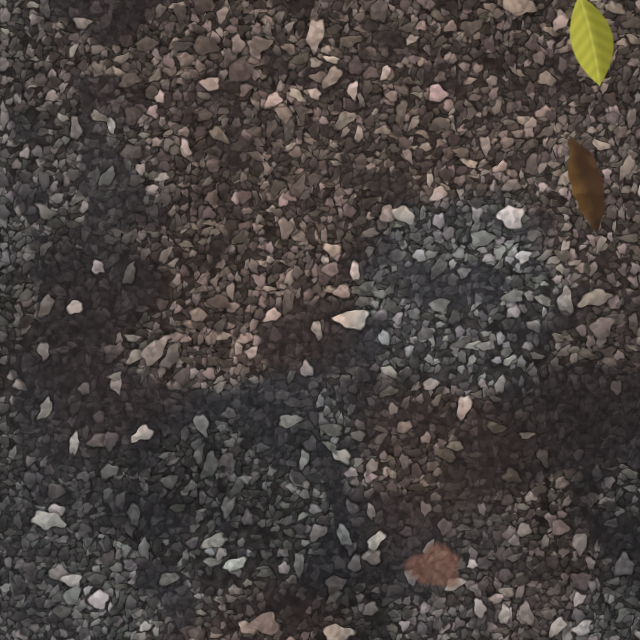
Give the GLSL for this texture, as a Shadertoy shader.

```glsl
const vec3 SOIL = vec3(0.195, 0.178, 0.175);
const vec3 DAMP = vec3(0.172, 0.160, 0.170);
const vec3 STONE_TINT = vec3(1.04, 0.985, 0.965);
const vec3 BROWN_CAST = vec3(1.06, 0.98, 0.93);
const vec3 COOL_CAST = vec3(0.97, 1.01, 1.02);
const vec3 LEAF_LIGHT = vec3(0.68, 0.67, 0.27);
const vec3 LEAF_DARK = vec3(0.52, 0.51, 0.19);
const vec3 DRY_LIGHT = vec3(0.42, 0.31, 0.19);
const vec3 DRY_DARK = vec3(0.26, 0.19, 0.14);
const vec3 BRICK = vec3(0.43, 0.31, 0.27);
const vec2 LIGHT_DIR = vec2(-0.35, 0.94);
const float BLUR = 0.0021;        // edge softness in canvas units
const float SHADOW = 0.38;        // darkening around each stone
const float GRAIN_ANGLE = 0.7;    // preferred direction, radians
const float ANGLE_SPREAD = 2.6;
const float WARP = 0.006;

vec3 hash3(vec2 cell, float seed) {
    vec3 q = fract(cell.xyx * vec3(0.1031, 0.1030, 0.0973) + seed * 0.137);
    q += dot(q, q.yxz + 33.33);
    return fract((q.xxy + q.yzz) * q.zyx);
}

// Smooth cellular noise: random values blended by distance to cell points
float cellNoise(vec2 p, float seed) {
    vec2 cell = floor(p);
    float total = 0.0, weights = 0.0;
    for (int j = -1; j <= 1; j++)
    for (int i = -1; i <= 1; i++) {
        vec2 c = cell + vec2(i, j);
        vec3 h = hash3(c, seed);
        vec2 d = p - c - h.xy;
        float w = exp(-5.0 * dot(d, d));
        total += w * h.z;
        weights += w;
    }
    return total / weights;
}

mat2 rotation(float a) {
    return mat2(cos(a), sin(a), -sin(a), cos(a));
}

// Radius of a lumpy, slightly angular outline; 1 on the edge
float lump(vec2 q, float phase) {
    float a = atan(q.y, q.x);
    return length(q) * (1.0 + 0.13 * sin(3.0 * a + phase) + 0.08 * sin(5.0 * a + 2.7 * phase));
}

// Pebbles are thicker in some areas and towards the top
float density(vec2 p) {
    return 0.75 + 0.4 * sin(p.x * 9.0 + 2.0 * sin(p.y * 6.0)) * sin(p.y * 8.0 + 1.0) + 0.4 * p.y * p.y;
}

// Paints one layer of scattered stones over the ground
vec3 addStones(vec3 ground, vec2 p, float scale, float fill, float radius, vec3 tone) {
    vec2 g = p * scale, cell = floor(g);
    for (int j = -1; j <= 1; j++)
    for (int i = -1; i <= 1; i++) {
        vec2 c = cell + vec2(i, j);
        vec3 place = hash3(c, scale), look = hash3(c, scale + 5.3);
        if (place.z > fill * density(c / scale)) continue;
        vec2 d = g - c - mix(vec2(0.15), vec2(0.85), place.xy);
        float size = radius * mix(0.65, 1.15, look.x);
        float stretch = mix(1.0, 1.45, look.y);
        vec2 q = rotation(-GRAIN_ANGLE - ANGLE_SPREAD * (look.z - 0.5)) * d;
        q *= vec2(1.0 / stretch, stretch) / size;
        float r = lump(q, 40.0 * look.x);
        float soft = min(BLUR * scale / size, 0.45);
        float shade = tone.x + tone.y * pow(fract(look.z * 7.0 + look.y * 13.0), tone.z);
        shade *= 1.0 + 0.14 * clamp(dot(d, LIGHT_DIR) / size, -1.0, 1.0);
        vec3 tint = STONE_TINT + 0.05 * (look - 0.5);
        ground *= 1.0 - SHADOW * smoothstep(1.55, 0.85, r);
        ground = mix(ground, shade * tint, smoothstep(1.0 + soft, 1.0 - soft, r));
    }
    return ground;
}

// Lens-shaped leaf: x is coverage, y runs along, z runs across
vec3 leaf(vec2 p, vec2 base, vec2 tip, float width) {
    vec2 axis = tip - base, d = p - base;
    float along = dot(d, axis) / dot(axis, axis);
    float profile = 4.0 * along * (1.0 - along);
    float across = (d.y * axis.x - d.x * axis.y) / length(axis) - 0.12 * width * profile;
    return vec3(smoothstep(BLUR, -BLUR, abs(across) - width * profile), along, across / width);
}

void mainImage(out vec4 fragColor, in vec2 fragCoord) {
    vec2 uv = fragCoord / iResolution.y;
    vec2 p = uv + WARP * (vec2(cellNoise(uv * 60.0, 1.0), cellNoise(uv * 60.0, 2.0)) - 0.5);

    // Soil and stones, fine to coarse; tone is base, range, rarity
    vec3 colour = SOIL * mix(0.7, 1.3, cellNoise(p * 95.0, 3.0));
    colour = addStones(colour, p, 84.0, 1.1, 0.58, vec3(0.21, 0.27, 1.5));
    colour = addStones(colour, p, 56.0, 0.60, 0.48, vec3(0.22, 0.32, 1.6));

    // Damp hollows and small dark pits
    float damp = smoothstep(0.58, 0.80, cellNoise(p * vec2(6.0, 9.0), 4.0));
    float pits = smoothstep(0.64, 0.84, cellNoise(p * 19.0, 6.0));
    colour = mix(colour, DAMP, max(0.72 * damp, 0.6 * pits));
    colour = addStones(colour, p, 37.0, 0.20, 0.43, vec3(0.29, 0.36, 1.9));
    colour = addStones(colour, p, 23.0, 0.055, 0.40, vec3(0.32, 0.34, 1.6));

    // Brick fragment
    float brick = lump((p - vec2(0.68, 0.115)) / vec2(0.042, 0.032), 1.0);
    colour = mix(colour, BRICK, 0.8 * smoothstep(1.15, 0.8, brick));

    // Broad shading, colour casts and fine roughness
    colour *= mix(0.82, 1.20, cellNoise(p * 5.0, 7.0));
    colour *= mix(COOL_CAST, BROWN_CAST, smoothstep(0.25, 0.75, cellNoise(p * 4.0, 8.0)));
    colour *= mix(0.84, 1.16, cellNoise(p * 150.0, 9.0));

    // Dry leaf and fresh leaf
    vec3 dry = leaf(p, vec2(0.893, 0.790), vec2(0.936, 0.635), 0.024);
    vec3 dryColour = mix(DRY_DARK, DRY_LIGHT, smoothstep(0.1, -0.8, dry.z));
    colour = mix(colour, dryColour * mix(0.75, 1.25, cellNoise(p * 50.0, 10.0)), dry.x);
    vec3 fresh = leaf(uv, vec2(0.905, 1.008), vec2(0.937, 0.866), 0.033);
    vec3 freshColour = mix(LEAF_LIGHT, LEAF_DARK, smoothstep(-0.3, 0.4, fresh.z));
    freshColour += 0.08 * smoothstep(0.12, 0.0, abs(fresh.z));
    freshColour *= 1.0 + 0.04 * sin(45.0 * fresh.y - 9.0 * abs(fresh.z));
    colour = mix(colour, freshColour, fresh.x);

    fragColor = vec4(colour, 1.0);
}
```
